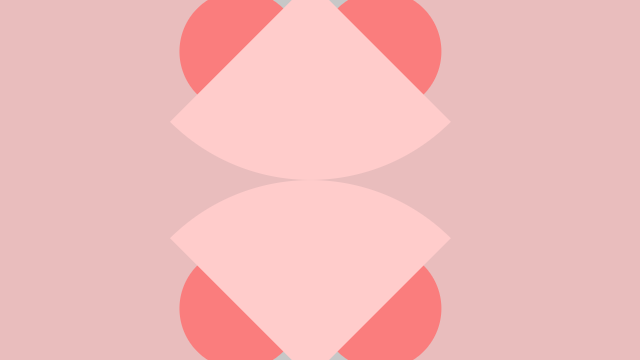
A Shadertoy shader for this background:

```glsl
// Layout, in units of the canvas height
const float CENTRE_X = -0.0266;     // axis of symmetry, from the canvas middle
const float APEX_HEIGHT = 0.5518;   // fan apex, from the canvas middle
const float FAN_RADIUS = 0.5516;
const float LOBE_OFFSET = 0.2755;   // lobe centre, along the fan's side
const float LOBE_RADIUS = 0.1690;
const float HUB_RADIUS = 0.1150;    // grey disc around the apex

const vec3 BACKDROP = vec3(0.914, 0.741, 0.741);
const vec3 FAN_PINK = vec3(1.0, 0.8, 0.796);
const vec3 LOBE_CORAL = vec3(0.98, 0.49, 0.49);
const vec3 HUB_GREY = vec3(0.78);

const vec2 DIAGONAL = vec2(0.70710678);

float circleDistance(vec2 p, vec2 centre, float radius) {
    return length(p - centre) - radius;
}

// Quarter disc opening along +y, for p.x >= 0
float fanDistance(vec2 p) {
    return max(length(p) - FAN_RADIUS, dot(p, vec2(DIAGONAL.x, -DIAGONAL.y)));
}

float coverage(float distanceToEdge) {
    return clamp(0.5 - distanceToEdge * iResolution.y, 0.0, 1.0);
}

void mainImage(out vec4 fragColor, in vec2 fragCoord) {
    vec2 p = (fragCoord - 0.5 * iResolution.xy) / iResolution.y;

    // Fold all four quadrants into one, with the apex as origin
    vec2 q = vec2(abs(p.x - CENTRE_X), APEX_HEIGHT - abs(p.y));

    // Layers from back to front
    vec3 color = BACKDROP;
    color = mix(color, HUB_GREY, coverage(circleDistance(q, vec2(0.0), HUB_RADIUS)));
    color = mix(color, LOBE_CORAL, coverage(circleDistance(q, LOBE_OFFSET * DIAGONAL, LOBE_RADIUS)));
    color = mix(color, FAN_PINK, coverage(fanDistance(q)));

    fragColor = vec4(color, 1.0);
}
```
